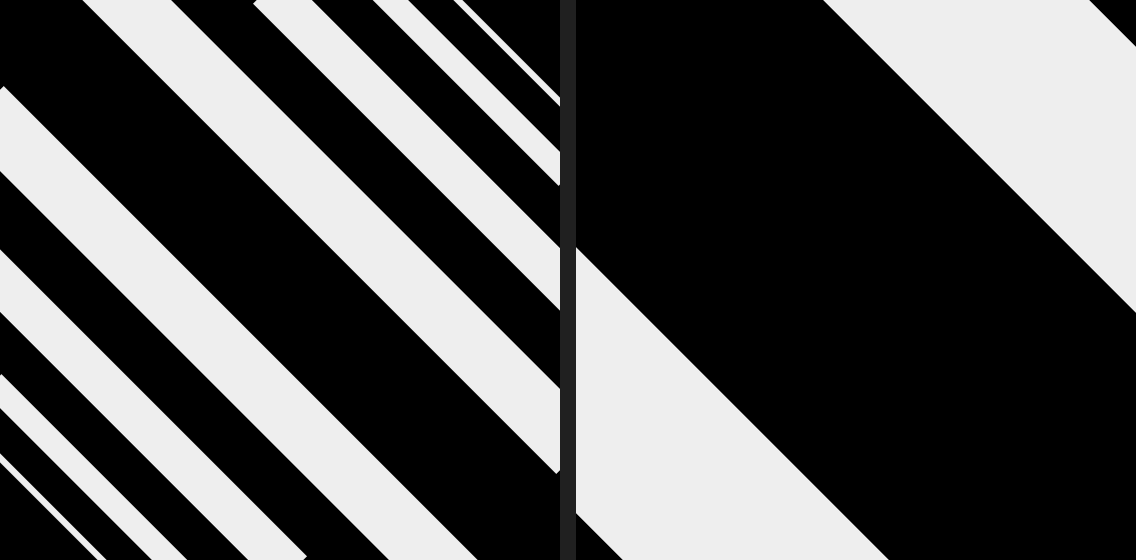
Left, the full canvas; right, a detail of the centre.
This pattern is drawn by a WebGL 2 fragment shader. Its source:

```glsl
#version 300 es
precision highp float;
// Pale diagonal bars on black, thinning toward two opposite corners.

uniform vec2 u_resolution;
out vec4 fragColor;

const vec3 BLACK = vec3(0.0);
const vec3 PALE = vec3(0.933);
const int BAR_COUNT = 4;

// Per bar: inner edge, outer edge, distance to its square-cut end.
const vec3 BARS[BAR_COUNT] = vec3[BAR_COUNT](
  vec3(0.1471, 0.3055, 0.8398),
  vec3(0.4453, 0.5568, 0.5417),
  vec3(0.6654, 0.7288, 0.3294),
  vec3(0.8096, 0.8258, 1.0000));

// Smoothed step, one pixel wide.
float edge(float dist, float pixel) {
  return clamp(dist / pixel + 0.5, 0.0, 1.0);
}

// Coverage of a bar that is cut square at one end.
float cutBar(float across, float along, vec3 bar, float pixel) {
  float sides = edge(across - bar.x, pixel) * edge(bar.y - across, pixel);
  return sides * edge(bar.z - along, pixel);
}

void main() {
  vec2 uv = gl_FragCoord.xy / u_resolution;
  float pixel = length(1.0 / u_resolution);

  // Diagonal axes, folded by a half turn about the centre.
  float across = uv.x + uv.y - 1.0;
  float along = uv.x - uv.y;
  float halfTurn = across < 0.0 ? -1.0 : 1.0;
  across *= halfTurn;
  along *= halfTurn;

  // The cut end alternates from bar to bar.
  float coverage = 0.0;
  float cutSide = 1.0;
  for (int i = 0; i < BAR_COUNT; i++) {
    coverage = max(coverage, cutBar(across, along * cutSide, BARS[i], pixel));
    cutSide = -cutSide;
  }

  fragColor = vec4(mix(BLACK, PALE, coverage), 1.0);
}
```
